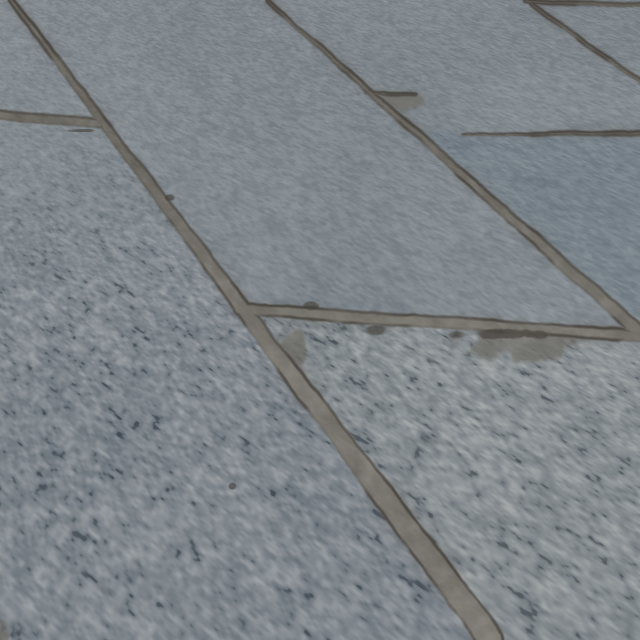
A three.js fragment shader for this texture:

```glsl
// Worn granite paving seen at a slant: smooth far slabs, coarse near ones.
// Joints are tapered segments merged into one distance; the stone grain is
// streaked value noise laid on a receding ground plane.
#define HORIZON 1.75
#define GRAIN_FREQ 215.0
#define GRAIN_NEAR 0.26
#define GRAIN_FAR 0.13
#define EDGE_WIDTH 0.0045
#define WOBBLE 0.006
#define STONE vec3(0.500, 0.530, 0.553)
#define MORTAR vec3(0.475, 0.465, 0.440)
#define GRIME vec3(0.265, 0.250, 0.230)

varying vec2 vUv;

float hash(vec2 p) {
  vec3 q = fract(p.xyx * 0.1031);
  q += dot(q, q.yzx + 33.33);
  return fract((q.x + q.y) * q.z);
}

float noise(vec2 p) {
  vec2 i = floor(p), f = fract(p);
  f = f * f * (3.0 - 2.0 * f);
  return mix(mix(hash(i), hash(i + vec2(1.0, 0.0)), f.x),
             mix(hash(i + vec2(0.0, 1.0)), hash(i + 1.0), f.x), f.y);
}

float fbm(vec2 p) {
  float sum = 0.0, amp = 0.5;
  for (int i = 0; i < 4; i++) {
    sum += amp * noise(p);
    p = p * 2.03 + 17.7;
    amp *= 0.5;
  }
  return sum / 0.9375;
}

// Keeps the nearest joint: x = distance to its border, y = side (+1 is above).
void joint(inout vec2 best, vec2 p, vec2 a, vec2 b, float wa, float wb) {
  vec2 d = b - a;
  float t = clamp(dot(p - a, d) / dot(d, d), 0.0, 1.0);
  float m = length(p - a - d * t) - mix(wa, wb, t);
  if (m < best.x) best = vec2(m, sign(dot(p - a, vec2(-d.y, d.x))));
}

// Soft ragged blot, 1 at its middle.
float blot(vec2 p, vec2 c, vec2 r, float rag) {
  return 1.0 - smoothstep(0.6, 1.05, length((p - c) / r) + (rag - 0.5) * 1.1);
}

float above(float d) { return smoothstep(-0.004, 0.004, d); }

// Streaked grain that grows finer toward the horizon.
float grain(vec2 p) {
  float depth = 1.0 / (HORIZON - p.y);
  vec2 g = vec2((p.x - 0.3) * depth, 1.3 * depth);
  vec2 s = vec2(dot(g, vec2(0.84, -0.54)) * 0.5, dot(g, vec2(0.54, 0.84)));
  s *= GRAIN_FREQ;
  return 0.5 * noise(s) + 0.3 * noise(s * 1.9 + 41.0) + 0.2 * noise(s * 0.4 + 9.0) - 0.5;
}

void main() {
  vec2 p = vUv;
  float rag = fbm(p * 38.0);
  float patchy = fbm(p * 6.0 + 3.0);
  vec2 q = p + WOBBLE * (vec2(fbm(p * 26.0), fbm(p * 26.0 + 50.0)) - 0.5);

  // Slab regions, split by the long joints
  float rightOfMain = above(p.x - 0.768 + 0.75 * p.y);
  float rightOfSecond = above(p.x - 1.0 + 1.12 * (p.y - 0.48));
  float farSide = above(p.y - 0.518 + 0.066 * (p.x - 0.375));
  float nearRight = rightOfMain * (1.0 - farSide);
  float nearLeft = (1.0 - rightOfMain) * (1.0 - smoothstep(0.45, 0.85, p.y));
  float rightMid = rightOfSecond * (1.0 - above(p.y - 0.792));

  // Stone
  vec3 col = STONE + nearRight * vec3(0.028, 0.022, 0.012);
  col += nearLeft * vec3(-0.006, -0.009, -0.007);
  col -= rightMid * vec3(0.035, 0.025, 0.018);
  col += (patchy - 0.5) * vec3(0.055, 0.05, 0.045);
  float rough = mix(GRAIN_FAR, GRAIN_NEAR, max(nearRight, nearLeft));
  float speck = grain(p);
  col += speck * rough * vec3(1.08, 1.0, 0.9);
  col -= 0.10 * smoothstep(0.20, 0.34, -speck) * max(nearRight, nearLeft);

  // Dirt spread beside the joints
  float stain = blot(p, vec2(0.82, 0.466), vec2(0.105, 0.036), rag);
  stain = max(stain, blot(p, vec2(0.457, 0.455), vec2(0.025, 0.045), rag));
  stain = max(stain, blot(p, vec2(0.625, 0.842), vec2(0.045, 0.016), rag));
  stain = max(stain, blot(p, vec2(0.0, 0.012), vec2(0.016, 0.03), rag));
  col = mix(col, MORTAR - 0.04 + 0.1 * (rag - 0.5), 0.7 * stain);

  // Joints: three long ones, then the cross joints
  vec2 j = vec2(1.0, 0.0);
  joint(j, q, vec2(0.018, 1.0), vec2(0.768, 0.0), 0.0045, 0.021);
  joint(j, q, vec2(0.418, 1.0), vec2(1.0, 0.48), 0.003, 0.011);
  joint(j, q, vec2(0.82, 1.0), vec2(1.01, 0.866), 0.003, 0.004);
  joint(j, q, vec2(-0.02, 0.821), vec2(0.155, 0.808), 0.008, 0.008);
  joint(j, q, vec2(0.375, 0.517), vec2(1.02, 0.474), 0.010, 0.009);
  joint(j, q, vec2(0.573, 0.856), vec2(0.65, 0.852), 0.003, 0.002);
  joint(j, q, vec2(0.724, 0.790), vec2(1.02, 0.792), 0.002, 0.004);
  joint(j, q, vec2(0.82, 0.997), vec2(1.02, 0.991), 0.003, 0.004);

  float broken = smoothstep(0.35, 0.65, fbm(p * 17.0 + 8.0));
  float edge = 1.0 - smoothstep(0.0, EDGE_WIDTH, abs(j.x + 0.001));
  edge *= j.y > 0.0 ? 0.55 + 0.3 * broken : 0.15 + 0.6 * broken;
  vec3 fill = MORTAR - 0.045 * smoothstep(0.4, 0.8, p.y) + 0.12 * (rag - 0.5) + 0.05 * speck;
  col = mix(col, MORTAR - 0.08, 0.4 * broken * exp(-max(j.x, 0.0) / 0.006));
  col = mix(col, fill, 1.0 - smoothstep(-0.002, 0.0015, j.x));
  col = mix(col, GRIME, edge);

  // Clumps of grime and dark pits
  float pit = blot(p, vec2(0.488, 0.522), vec2(0.013, 0.008), rag);
  pit = max(pit, blot(p, vec2(0.585, 0.484), vec2(0.020, 0.010), rag));
  pit = max(pit, blot(p, vec2(0.79, 0.478), vec2(0.080, 0.009), rag));
  pit = max(pit, blot(p, vec2(0.132, 0.796), vec2(0.022, 0.004), rag));
  pit = max(pit, blot(p, vec2(0.265, 0.691), vec2(0.009, 0.006), rag));
  pit = max(pit, blot(p, vec2(0.364, 0.240), vec2(0.007, 0.007), rag));
  col = mix(col, GRIME, 0.65 * pit);

  gl_FragColor = vec4(col, 1.0);
}
```
